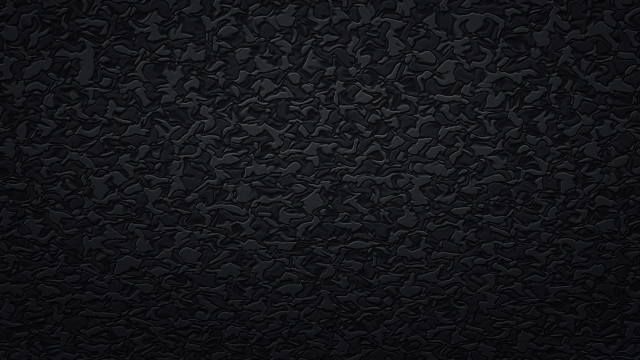
Reproduce this texture procedurally as a Shadertoy shader.

```glsl
// Dark wrinkled leather-like plastic with flat glossy islands under a soft overhead light.

#define GRAIN 27.0                    // wrinkles per canvas height
#define WARP 0.85                     // how far the wrinkles are bent
#define CREASE_WIDTH 0.26             // width of the grooves, in noise levels
#define RELIEF 0.105                  // strength of the slope shading
#define SHEEN 0.042                   // extra brightness of the flat islands
#define BASE_TONE 0.054               // brightness inside the grooves
#define LIGHT_CENTER vec2(0.5, 0.66)  // brightest spot, as a share of the canvas
#define LIGHT_RANGE vec2(1.36, 0.60)  // light at the centre and at the corners
#define TINT vec3(0.96, 0.99, 1.0)
#define BLUE_SHADOW vec3(0.0, 0.0, 0.013)

vec2 hashGradient(vec2 cell) {
    vec3 h = fract(cell.xyx * vec3(0.1031, 0.1030, 0.0973));
    h += dot(h, h.yzx + 33.33);
    float angle = 6.2832 * fract((h.x + h.y) * h.z);
    return vec2(cos(angle), sin(angle));
}

float gradientNoise(vec2 p) {
    vec2 cell = floor(p);
    vec2 f = p - cell;
    vec2 u = f * f * f * (f * (f * 6.0 - 15.0) + 10.0);
    vec2 right = vec2(1.0, 0.0);
    vec2 up = vec2(0.0, 1.0);
    float bottom = mix(dot(hashGradient(cell), f),
                       dot(hashGradient(cell + right), f - right), u.x);
    float top = mix(dot(hashGradient(cell + up), f - up),
                    dot(hashGradient(cell + 1.0), f - 1.0), u.x);
    return mix(bottom, top, u.y);
}

// Returns groove openness (x), island flatness (y) and total height (z).
vec3 surface(vec2 p) {
    // Wrinkles flatten into horizontal folds toward the bottom.
    vec2 q = GRAIN * vec2(p.x, p.y * (1.65 - 0.27 * p.y)) + 40.0;
    q += WARP * vec2(gradientNoise(q * 0.75), gradientNoise(q * 0.75 + 19.7));
    float level = gradientNoise(q) + 0.5 * gradientNoise(q * 2.1 + 7.3);
    float crease = smoothstep(0.0, CREASE_WIDTH, abs(level + 0.03));
    float island = smoothstep(0.02, 0.24, level);
    float bumps = gradientNoise(q * 1.7 + 53.1) * (1.0 - 0.7 * island);
    return vec3(crease, island, 0.55 * crease + 0.45 * island + 0.5 * bumps);
}

void mainImage(out vec4 fragColor, in vec2 fragCoord) {
    vec2 uv = fragCoord / iResolution.xy;
    vec2 p = fragCoord / iResolution.y;

    // Slopes facing the light above are bright, those facing away are dark.
    vec2 towardLight = vec2(-0.0012, 0.0036);
    vec3 here = surface(p);
    float slope = here.z - surface(p + towardLight).z;

    // Flat islands shine most in the upper part.
    float gloss = mix(0.6, 1.1, smoothstep(0.05, 0.8, uv.y));
    float tone = BASE_TONE + 0.03 * here.x + SHEEN * gloss * here.y + RELIEF * slope;

    // Faint surface grain.
    tone += 0.010 * gradientNoise(p * 130.0);

    // Soft pool of light falling off toward the edges.
    float falloff = smoothstep(0.0, 0.78, length((uv - LIGHT_CENTER) * vec2(1.1, 1.0)));
    tone = max(tone, 0.03) * mix(LIGHT_RANGE.x, LIGHT_RANGE.y, falloff);

    fragColor = vec4(tone * TINT + BLUE_SHADOW, 1.0);
}
```
